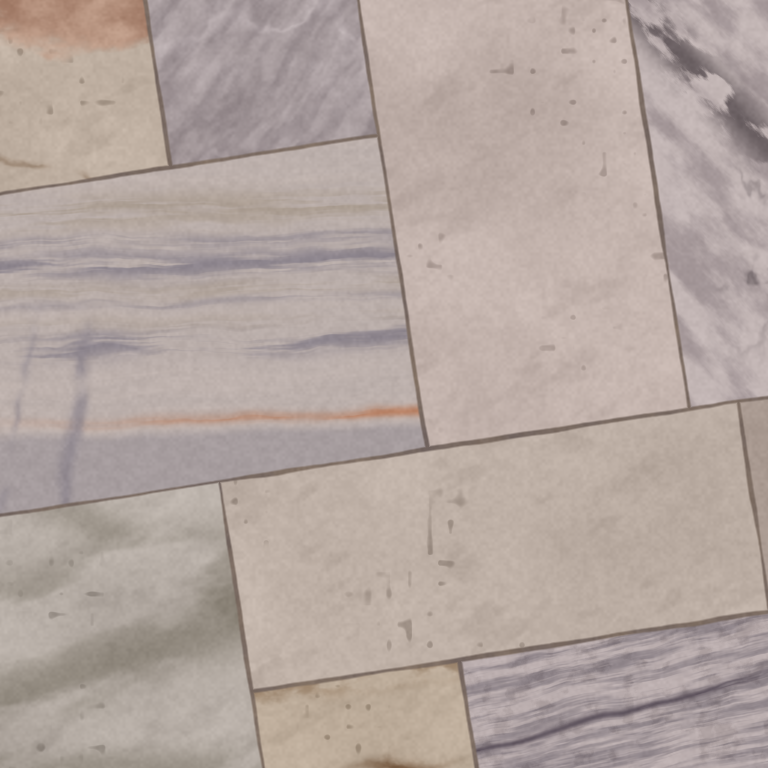
A Shadertoy shader for this texture:

```glsl
#define TILT 0.153
#define JOINT_WIDTH 0.0027
#define JOINT_SOFTNESS 0.0018
#define GRAIN 0.028
#define ROW_TOP 0.739
#define ROW_MID 0.325
#define ROW_LOW 0.0485
#define COL_LEFT 0.339
#define COL_MID 0.613
#define COL_RIGHT 0.9585
#define COL_EDGE 1.022

float hash(vec2 p) {
  vec3 h = fract(p.xyx * 0.1031);
  h += dot(h, h.yzx + 33.33);
  return fract((h.x + h.y) * h.z);
}

float noise(vec2 p) {
  vec2 i = floor(p), f = fract(p);
  f = f * f * (3.0 - 2.0 * f);
  return mix(mix(hash(i), hash(i + vec2(1, 0)), f.x),
             mix(hash(i + vec2(0, 1)), hash(i + 1.0), f.x), f.y);
}

float fbm(vec2 p) {
  float sum = 0.0, amp = 0.516;
  for (int i = 0; i < 5; i++) {
    sum += amp * noise(p);
    p = mat2(1.6, 1.2, -1.2, 1.6) * p + 17.3;
    amp *= 0.5;
  }
  return sum;
}

// Stretched noise that keeps its direction in every octave
float streaks(vec2 p) {
  return 0.5 * noise(p) + 0.3 * noise(p * 2.1 + 9.0) + 0.2 * noise(p * 4.3 + 31.0);
}

float band(float x, float centre, float width) {
  float t = (x - centre) / width;
  return exp(-t * t);
}

mat2 rotation(float a) {
  return mat2(cos(a), -sin(a), sin(a), cos(a));
}

// Plain stone with soft clouds and rare specks
vec3 paleStone(vec2 p, vec3 base) {
  float wisps = smoothstep(0.56, 0.8, streaks(rotation(0.5) * p * vec2(14, 30)));
  float specks = smoothstep(0.8, 0.95, noise(p * 75.0)) * smoothstep(0.6, 0.75, noise(p * 9.0 + 4.0));
  return base + 0.14 * (fbm(p * 6.0) - 0.5) - 0.035 * wisps - 0.13 * specks;
}

vec3 rustStone(vec2 p) {
  vec3 col = paleStone(p, vec3(0.75, 0.69, 0.635));
  float n = fbm(p * vec2(14, 22));
  float rust = smoothstep(-0.012, 0.014, p.y - 1.0 + 0.1 * p.x + 0.09 * n);
  vec3 tone = mix(vec3(0.62, 0.46, 0.38), vec3(0.76, 0.62, 0.54), smoothstep(0.3, 0.68, n));
  float vein = band(p.y + 0.14 * p.x + 0.06 * n, 0.823, 0.006) * smoothstep(0.3, 0.6, noise(p * 25.0));
  return mix(mix(col, tone, 0.9 * rust), vec3(0.55, 0.46, 0.38), 0.6 * vein);
}

vec3 mauveStone(vec2 p) {
  vec2 s = rotation(0.95) * p;
  float n = streaks(s * vec2(9, 42) + 2.0 * fbm(p * 7.0));
  vec3 col = mix(vec3(0.575, 0.53, 0.54), vec3(0.69, 0.645, 0.65), smoothstep(0.2, 0.8, n));
  float thread = band(noise(s * vec2(5, 20) + fbm(p * 14.0)), 0.5, 0.05);
  return col + 0.05 * thread + 0.09 * (fbm(p * 45.0) - 0.5);
}

vec3 stripedStone(vec2 p) {
  float w = p.y - 0.035 * p.x + 0.022 * (fbm(p * vec2(9, 16)) - 0.5);
  float fine = streaks(vec2(p.x * 7.0, w * 95.0));
  float torn = smoothstep(0.27, 0.66, fine);
  vec3 col = mix(vec3(0.715, 0.67, 0.655), vec3(0.76, 0.71, 0.69), fine);
  float ochre = band(w, 0.72, 0.022) + 0.7 * band(w, 0.615, 0.012) + 0.45 * band(w, 0.57, 0.012);
  col = mix(col, vec3(0.64, 0.585, 0.53), 0.75 * ochre * torn);
  float blue = band(w, 0.648, 0.018) + 0.6 * band(w, 0.68, 0.009)
             + band(w, 0.545, 0.016) + 0.5 * band(w, 0.598, 0.006);
  vec3 slate = vec3(0.54, 0.51, 0.545);
  col = mix(col, slate, min(0.95 * blue * torn, 1.0));
  col = mix(col, vec3(0.635, 0.6, 0.61), 0.85 * smoothstep(0.439, 0.422, w));
  float orange = band(w, 0.448, 0.007) * smoothstep(-0.1, 0.45, p.x);
  col = mix(col, vec3(0.72, 0.49, 0.37), 0.9 * orange * (0.5 + 0.5 * torn));
  // Steep veins near the left side
  float crack = p.x - 0.15 * (p.y - 0.4) + 0.03 * (fbm(p * 18.0) - 0.5);
  float veins = band(crack, 0.092, 0.008) + 0.6 * band(crack, 0.015, 0.006);
  veins *= smoothstep(0.6, 0.53, p.y) * smoothstep(0.25, 0.6, noise(p * 26.0));
  return mix(col, slate, 0.7 * veins);
}

vec3 veinedStone(vec2 p) {
  vec2 s = rotation(-0.81) * p;
  float n = fbm(s * vec2(14, 34));
  vec3 col = mix(vec3(0.64, 0.59, 0.595), vec3(0.765, 0.715, 0.71), smoothstep(0.28, 0.62, n));
  float dark = band(p.y + 1.05 * p.x, 1.86, 0.038) * smoothstep(0.38, 0.58, fbm(s * vec2(22, 55)));
  float curl = band(fbm(p * vec2(15, 10) + 3.0), 0.5, 0.035) * smoothstep(0.92, 0.97, p.x)
             * band(p.y, 0.67, 0.1) * smoothstep(0.35, 0.6, noise(p * 50.0));
  return mix(col, vec3(0.4, 0.36, 0.37), min(0.95 * dark + 0.7 * curl, 1.0));
}

vec3 mossStone(vec2 p) {
  float n = fbm(rotation(0.35) * p * vec2(6, 15) + 2.5);
  float patches = band(p.y - 0.35 * p.x, 0.085, 0.045) + 0.65 * band(p.y - 0.2 * p.x, 0.215, 0.05)
                + 0.7 * band(p.y + 0.5 * p.x, 0.38, 0.03) + 0.8 * band(p.y, 0.0, 0.025);
  return mix(paleStone(p, vec3(0.705, 0.67, 0.64)), vec3(0.535, 0.505, 0.46),
             min(0.8 * patches, 1.0) * smoothstep(0.4, 0.64, n));
}

vec3 stainedStone(vec2 p, float depth) {
  float n = fbm(p * vec2(18, 26));
  float stain = smoothstep(0.035, 0.0, depth) * smoothstep(0.4, 0.6, n + 0.3 * (p.x - 0.45));
  float rust = band(p.y + 0.04 * n, 0.026, 0.008) * band(p.x, 0.52, 0.05);
  vec3 col = mix(paleStone(p, vec3(0.735, 0.67, 0.6)), vec3(0.56, 0.46, 0.36), 0.75 * stain);
  return mix(col, vec3(0.42, 0.3, 0.2), 0.85 * rust);
}

vec3 greyStone(vec2 p) {
  float w = p.y - 0.23 * p.x + 0.012 * (fbm(p * 12.0) - 0.5);
  float n = streaks(vec2(p.x * 13.0, w * 120.0));
  vec3 col = mix(vec3(0.56, 0.52, 0.54), vec3(0.74, 0.69, 0.69), smoothstep(0.2, 0.7, n));
  float vein = band(w - 0.042 * p.x, -0.147, 0.0045) * smoothstep(0.1, 0.45, n);
  return mix(col - 0.06 * smoothstep(0.5, 0.75, fbm(p * 60.0)), vec3(0.35, 0.31, 0.35), 0.9 * vein);
}

void mainImage(out vec4 fragColor, in vec2 fragCoord) {
  vec2 p = fragCoord / iResolution.xy;
  vec2 q = rotation(TILT) * p + 0.003 * (fbm(p * 22.0) - 0.5);

  // Slab bounds
  bool upper = q.y > ROW_MID, top = q.y > ROW_TOP, low = q.y < ROW_LOW;
  float right = upper ? COL_RIGHT : low ? 2.0 : COL_EDGE;
  float mid = upper || low ? COL_MID : COL_LEFT;
  float left = upper && !top ? -1.0 : COL_LEFT;
  vec2 x = q.x > right ? vec2(right, 2) : q.x > mid ? vec2(mid, right)
         : q.x > left ? vec2(left, mid) : vec2(-1, left);
  vec2 y = !upper ? vec2(low || q.x < COL_LEFT ? -1.0 : ROW_LOW, ROW_MID)
         : q.x > COL_MID ? vec2(ROW_MID, 2) : top ? vec2(ROW_TOP, 2) : vec2(ROW_MID, ROW_TOP);
  if (low && q.x > COL_LEFT) y.y = ROW_LOW;

  // Slab stone
  vec3 col;
  if (upper) col = q.x > COL_RIGHT ? veinedStone(p) : q.x > COL_MID ? paleStone(p, vec3(0.755, 0.693, 0.667))
                 : !top ? stripedStone(p) : q.x > COL_LEFT ? mauveStone(p) : rustStone(p);
  else if (q.x < COL_LEFT) col = mossStone(p);
  else if (low) col = q.x < COL_MID ? stainedStone(p, ROW_LOW - q.y) : greyStone(p);
  else col = paleStone(p + 3.0, q.x < COL_EDGE ? vec3(0.745, 0.69, 0.65) : vec3(0.68, 0.62, 0.585));

  // Joints of uneven width
  float edge = min(min(q.x - x.x, x.y - q.x), min(q.y - y.x, y.y - q.y));
  float width = JOINT_WIDTH * mix(0.5, 1.3, noise(p * 14.0));
  vec3 mortar = mix(vec3(0.42, 0.37, 0.36), vec3(0.53, 0.46, 0.4), fbm(p * 30.0));
  col = mix(mortar, col, smoothstep(-JOINT_SOFTNESS, JOINT_SOFTNESS, edge - width));

  // Fine surface grain
  col += GRAIN * (noise(p * 260.0) + noise(p * 130.0 + 7.0) - 1.0);
  fragColor = vec4(col, 1.0);
}
```
